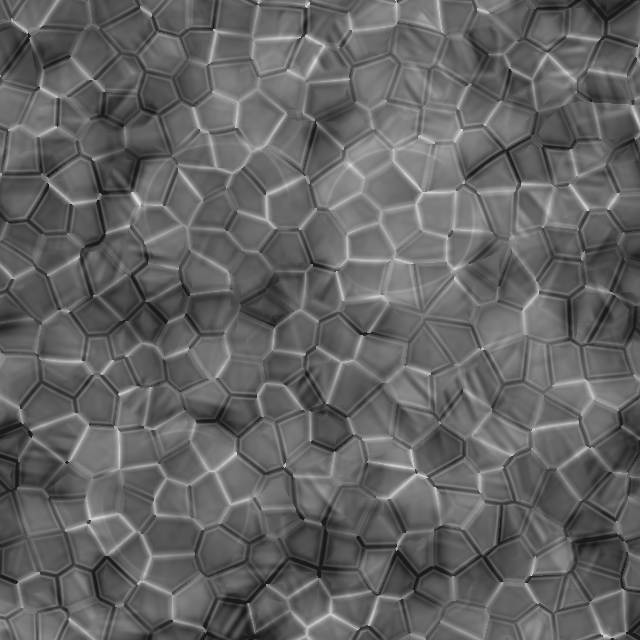
Reproduce this texture procedurally as a WebGL 1 fragment shader.

```glsl
precision highp float;
// Grey plant tissue: translucent cells packed in rings around three round rosettes.
// Voronoi seeds sit on jittered polar rings; a second, softer layer of cells adds
// ghost walls and fibres, and each shared wall is either a pale ridge or a dark groove.
uniform vec2 u_resolution;

const float TAU = 6.28319;

struct Cell {
  float edge;    // distance to the nearest wall
  float id;      // random value of this cell
  float wallId;  // random value shared by both sides of the wall
  vec2 offset;   // position relative to the seed
};

float hash(vec2 p) {
  vec3 q = fract(vec3(p.xyx) * 0.1031);
  q += dot(q, q.yzx + 33.33);
  return fract((q.x + q.y) * q.z);
}

float noise(vec2 p) {
  vec2 i = floor(p);
  vec2 f = fract(p);
  f = f * f * (3.0 - 2.0 * f);
  float low = mix(hash(i), hash(i + vec2(1.0, 0.0)), f.x);
  float high = mix(hash(i + vec2(0.0, 1.0)), hash(i + 1.0), f.x);
  return mix(low, high, f.y);
}

float fbm(vec2 p) {
  return 0.55 * noise(p) + 0.3 * noise(p * 2.1 + 17.0) + 0.15 * noise(p * 4.3 + 41.0);
}

float bell(float x, float width) {
  return exp(-x * x / (width * width));
}

vec2 direction(float turn) {
  return vec2(cos(turn * TAU), sin(turn * TAU));
}

vec2 rosette(int i) {
  if (i == 0) return vec2(0.345, 0.668);
  if (i == 1) return vec2(0.625, 0.655);
  return vec2(0.28, 0.212);
}

float rosetteDistance(vec2 p) {
  float d = min(distance(p, rosette(0)), distance(p, rosette(1)));
  return min(d, distance(p, rosette(2)));
}

// Voronoi cells whose seeds lie on rings; a seed counts only near its own rosette
Cell ringCells(vec2 p, float size, float salt) {
  float nearest = 9.0, next = 9.0, id = 0.0, nextId = 0.0;
  vec2 seed = vec2(0.0), nextSeed = vec2(9.0);
  for (int c = 0; c < 3; c++) {
    vec2 centre = rosette(c);
    vec2 q = p - centre;
    float turn = atan(q.y, q.x) / TAU;
    float baseRing = floor(length(q) / size + 0.5);
    for (int j = -1; j <= 1; j++) {
      float ring = baseRing + float(j);
      if (ring < 0.0) continue;
      float count = max(1.0, floor(TAU * ring * 0.87));
      float phase = hash(vec2(ring + 3.0, salt + float(c) * 19.0));
      float jitter = mix(0.3, 0.62, smoothstep(2.0, 5.0, ring));
      for (int k = -1; k <= 1; k++) {
        float slot = floor(mod(floor(turn * count - phase) + float(k) + 0.5, count));
        vec2 key = vec2(slot + 7.0 * salt, ring + 61.0 * float(c));
        float along = slot + 0.5 + phase + 0.75 * (hash(key + 5.3) - 0.5);
        float radius = size * (ring + jitter * (hash(key + 91.7) - 0.5));
        vec2 s = centre + radius * direction(along / count);
        if (distance(s, centre) > rosetteDistance(s) + 0.00001) continue;
        float d = distance(p, s);
        if (d < nearest) {
          next = nearest; nextSeed = seed; nextId = id;
          nearest = d; seed = s; id = hash(key + 33.1);
        } else if (d < next && d > nearest) {
          next = d; nextSeed = s; nextId = hash(key + 33.1);
        }
      }
    }
  }
  float gap = max(distance(seed, nextSeed), 0.001);
  float edge = (next * next - nearest * nearest) / (2.0 * gap);
  return Cell(edge, id, fract((id + nextId) * 7.3), p - seed);
}

// Pale ridge with a glow, or a dark groove between two thin pale lines
float wallShade(float edge, float ridge, float strength) {
  float pale = 0.15 * bell(edge, 0.0026) + 0.1 * bell(edge, 0.008);
  float groove = 0.08 * bell(edge - 0.0048, 0.0018) - 0.13 * bell(edge, 0.0032);
  return strength * mix(groove, pale, ridge) - 0.035 * bell(edge - 0.009, 0.004);
}

// Fine strands running along one direction
float fibres(vec2 p, vec2 axis) {
  vec2 q = vec2(dot(p, axis), dot(p, vec2(-axis.y, axis.x)));
  return noise(q * vec2(13.0, 115.0) + 50.0) - 0.5;
}

void main() {
  vec2 uv = gl_FragCoord.xy / u_resolution.y;
  vec2 bend = vec2(noise(uv * 9.0), noise(uv * 9.0 + 73.0)) - 0.5;
  vec2 p = uv + 0.016 * bend;
  Cell cell = ringCells(p, 0.054, 2.0);
  Cell ghost = ringCells(p + 0.012 * bend.yx, 0.073, 11.0);
  float reach = rosetteDistance(p);
  float inside = 1.0 - smoothstep(0.105, 0.135, reach);
  float outer = 1.0 - 0.75 * inside;

  // Cell bodies with slow tone changes and a slight tilt
  float shade = 0.4 + 0.11 * (cell.id - 0.5) + 0.24 * (fbm(uv * 5.0 + 8.0) - 0.5);
  shade += 1.1 * dot(cell.offset, direction(fract(cell.id * 9.1)));
  shade += 0.03 * (noise(uv * 85.0) - 0.5) + 0.025 * inside;

  // Overlapping translucent layer and its fibrous patches
  float body = smoothstep(0.0, 0.012, ghost.edge);
  float fibrous = smoothstep(0.45, 0.9, fract(ghost.id * 5.7));
  shade += outer * body * 0.12 * (ghost.id - 0.5);
  shade += outer * 0.07 * bell(ghost.edge, 0.004) * (ghost.wallId - 0.3);
  shade += outer * body * (0.03 + 0.24 * fibrous) * fibres(uv, direction(ghost.id));

  // Shadows gathered along the walls
  float shadow = smoothstep(0.5, 0.8, noise(uv * 12.0 + 30.0));
  shade -= outer * shadow * (0.05 + 0.12 * bell(cell.edge, 0.013));

  // Cell walls, brighter inside the rosettes
  float ridge = smoothstep(0.4, 0.8, cell.wallId + 0.35 * inside);
  shade += wallShade(cell.edge, ridge, 0.4 + 1.1 * noise(uv * 21.0));

  // Rosette rims
  float rim = smoothstep(0.25, 0.75, noise(uv * 11.0 + 90.0));
  shade += rim * (0.1 * bell(reach - 0.125, 0.012) + 0.07 * bell(reach - 0.114, 0.0025));

  gl_FragColor = vec4(vec3(clamp(shade, 0.1, 0.85)), 1.0);
}
```
